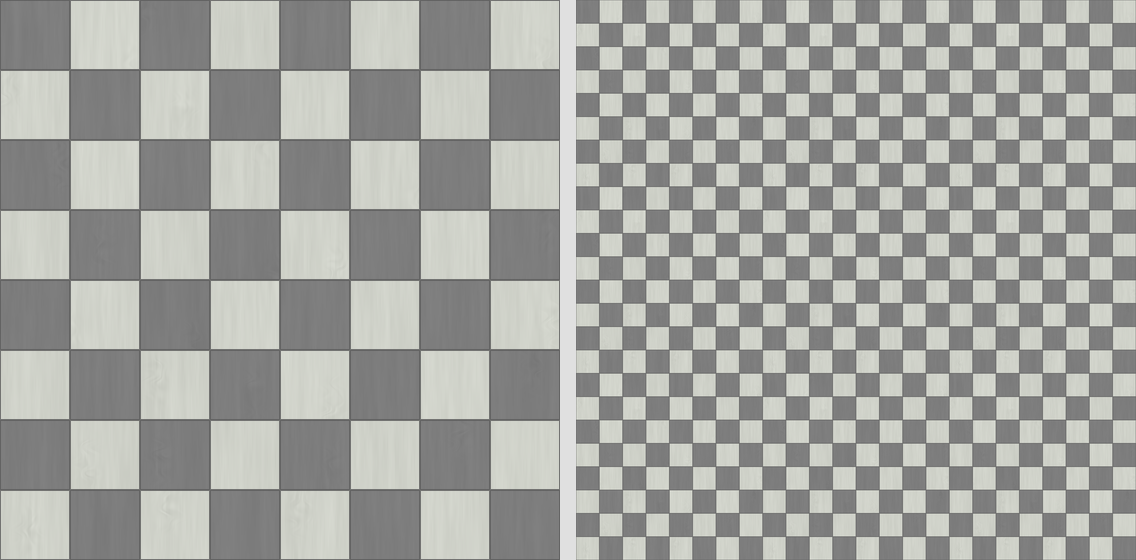
Left: one tile. Right: repeated 3 by 3.
This pattern is drawn by a three.js fragment shader. Its source:

```glsl
// Checkerboard of light and dark wooden tiles with vertical grain and thin grey joints.
varying vec2 vUv;

const float TILES = 8.0;
const vec3 LIGHT_WOOD = vec3(0.812, 0.822, 0.788);
const vec3 DARK_WOOD = vec3(0.49);
const vec3 JOINT = vec3(0.366);
const float JOINT_OPACITY = 0.81;
const float JOINT_INNER = 0.010; // in tile widths
const float JOINT_OUTER = 0.021;

float hash(vec2 p) {
  return fract(sin(dot(p, vec2(127.1, 311.7))) * 43758.5453);
}

float valueNoise(vec2 p) {
  vec2 i = floor(p);
  vec2 f = fract(p);
  f = f * f * (3.0 - 2.0 * f);
  float low = mix(hash(i), hash(i + vec2(1.0, 0.0)), f.x);
  float high = mix(hash(i + vec2(0.0, 1.0)), hash(i + 1.0), f.x);
  return mix(low, high, f.y);
}

// Long vertical fibres over broader strips, centred on zero.
float grain(vec2 p, vec2 seed) {
  float strips = valueNoise(p * vec2(7.0, 0.5) + seed) - 0.5;
  float fibres = valueNoise(p * vec2(22.0, 1.6) + seed.yx) - 0.5;
  float hairs = valueNoise(p * vec2(52.0, 4.0) + seed + 31.0) - 0.5;
  return 0.4 * strips + 0.4 * fibres + 0.25 * hairs;
}

// Soft patch of wavy, broken grain.
float knot(vec2 p, vec2 centre, vec2 seed) {
  vec2 d = (p - centre) / vec2(0.15, 0.32);
  float patchMask = exp(-dot(d, d));
  float bend = valueNoise(p * vec2(5.0, 8.0) + seed) * 0.25;
  float waves = valueNoise(vec2((p.x + bend) * 26.0, p.y * 9.0) + seed);
  return patchMask * (waves - 0.6);
}

// One where the joint is, zero inside the tile.
float jointMask(vec2 p) {
  vec2 toEdge = min(p, 1.0 - p);
  return 1.0 - smoothstep(JOINT_INNER, JOINT_OUTER, min(toEdge.x, toEdge.y));
}

vec3 woodTile(vec2 p, vec2 cell) {
  float isDark = mod(cell.x + cell.y, 2.0);
  vec2 seed = 50.0 * vec2(hash(cell + 3.0), hash(cell + 17.0));
  vec2 knotCentre = vec2(hash(cell + 29.0), hash(cell + 41.0));
  float hasKnot = step(0.6, hash(cell + 53.0));

  float shade = 0.065 * grain(p, seed);
  shade += 0.055 * hasKnot * knot(p, knotCentre, seed);
  shade += 0.008 * (hash(cell + 67.0) - 0.5);
  vec3 wood = mix(LIGHT_WOOD, DARK_WOOD, isDark);
  return wood + shade * mix(1.0, 0.6, isDark);
}

void main() {
  vec2 grid = vUv * TILES;
  vec2 cell = mod(floor(grid), TILES);
  vec2 p = fract(grid);

  vec3 color = woodTile(p, cell);
  color = mix(color, JOINT, JOINT_OPACITY * jointMask(p));
  gl_FragColor = vec4(color, 1.0);
}
```
